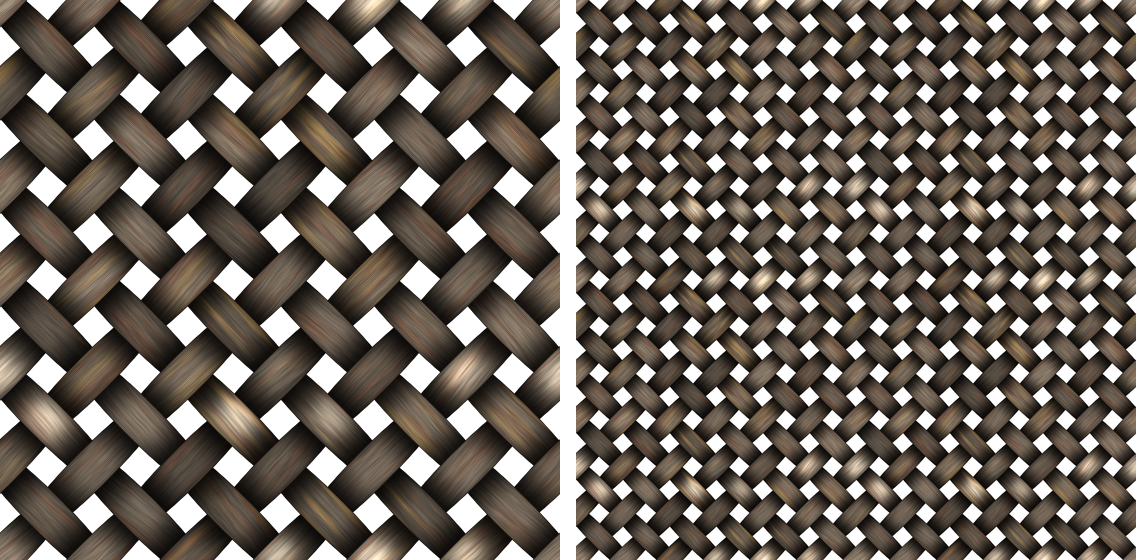
Left, the tile; right, the same tile 2 across and 2 down.
Write a WebGL 1 fragment shader that draws this pattern.

```glsl
precision highp float;
// Diagonal open plain weave of fibrous brown splints over white, six repeats each way.

uniform vec2 u_resolution;

float hash(vec2 p) {
  return fract(sin(dot(p, vec2(127.1, 311.7))) * 43758.5453);
}

float noise(vec2 p) {
  vec2 i = floor(p), f = fract(p);
  f = f * f * (3.0 - 2.0 * f);
  return mix(mix(hash(i), hash(i + vec2(1.0, 0.0)), f.x),
             mix(hash(i + vec2(0.0, 1.0)), hash(i + vec2(1.0, 1.0)), f.x), f.y);
}

// Half width of a splint, slightly bowed: widest where it passes on top.
float halfWidth(float along) {
  return 0.211 - 0.075 * along * along;
}

float coverage(vec2 q, float pixel) {
  return clamp((halfWidth(q.x) - abs(q.y)) / pixel + 0.5, 0.0, 1.0);
}

// q.x runs along the splint, q.y across it; id picks its wood.
vec3 splint(vec2 q, vec2 id) {
  float tone = hash(id + 3.1);
  float warmth = hash(id + 17.7);
  float gloss = hash(id + 29.3);
  float tilt = (hash(id + 41.9) - 0.5) * 0.2;
  vec2 seed = vec2(hash(id + 53.3), hash(id + 67.1)) * 90.0;

  // Grain: fine fibres, medium strands and broad colour bands
  vec2 g = vec2(q.x, q.y + tilt * q.x + 0.008 * noise(q * 9.0 + seed));
  float fine = noise(g * vec2(7.0, 125.0) + seed);
  float medium = noise(g * vec2(3.5, 50.0) + seed.yx);
  float band = noise(g * vec2(1.2, 13.0) + seed + 11.0);
  float redBand = noise(g * vec2(1.5, 18.0) + seed + 37.0);

  vec3 color = vec3(0.43, 0.382, 0.33) * mix(0.68, 1.16, tone);
  color = mix(color, vec3(0.62, 0.49, 0.29),
              smoothstep(0.45, 0.9, band) * smoothstep(0.35, 1.0, warmth) * 0.75);
  color = mix(color, vec3(0.42, 0.27, 0.20),
              smoothstep(0.45, 0.9, redBand) * 0.45);
  color *= 0.76 + 0.27 * fine + 0.23 * medium;

  // A few splints catch a pale sheen across the middle
  float sheen = exp(-18.0 * q.x * q.x) * exp(-30.0 * pow(q.y + 0.16 * (tone - 0.5), 2.0));
  color += vec3(0.55, 0.52, 0.46) * sheen * (0.08 + smoothstep(0.8, 1.0, gloss)) * (0.75 + 0.4 * medium);

  // Ends sink into shadow, sides round off to a thin dark rim
  float inset = halfWidth(q.x) - abs(q.y);
  float side = abs(q.y) / halfWidth(q.x);
  color *= mix(0.14, 1.0, 1.0 - smoothstep(0.2, 1.06, abs(q.x) * 2.0));
  color *= 1.0 - 0.3 * pow(side, 4.0);
  return color * mix(0.3, 1.0, smoothstep(0.0, 0.013, inset));
}

void main() {
  vec2 p = 6.0 * gl_FragCoord.xy / u_resolution;
  float pixel = 6.0 / min(u_resolution.x, u_resolution.y);

  // Rising splints centre on whole cells, falling ones on half cells
  vec2 riseCell = floor(p + 0.5);
  vec2 fallCell = floor(p) + 0.5;
  vec2 r = p - riseCell;
  vec2 f = p - fallCell;
  vec2 rise = vec2(r.x + r.y, r.y - r.x) * 0.70711;
  vec2 fall = vec2(f.x - f.y, f.x + f.y) * 0.70711;

  vec3 riseColor = splint(rise, mod(riseCell, 6.0));
  vec3 fallColor = splint(fall, mod(fallCell, 6.0));
  float riseCover = coverage(rise, pixel);
  float fallCover = coverage(fall, pixel);

  // The splint nearer to its own middle lies on top
  vec3 color = vec3(1.0);
  if (abs(rise.x) < abs(fall.x)) {
    color = mix(color, fallColor, fallCover);
    color = mix(color, riseColor, riseCover);
  } else {
    color = mix(color, riseColor, riseCover);
    color = mix(color, fallColor, fallCover);
  }
  gl_FragColor = vec4(color, 1.0);
}
```
